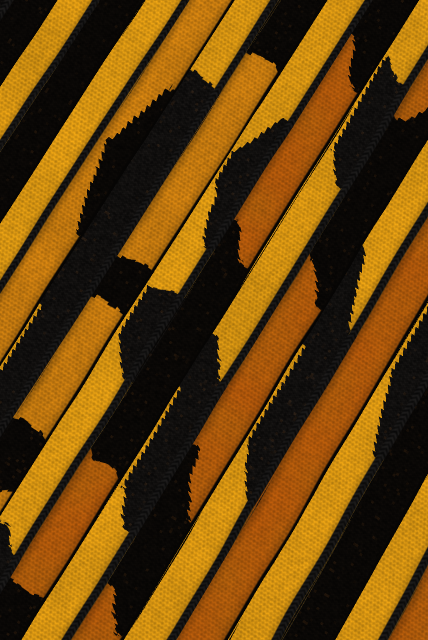
Write a Shadertoy shader that draws this texture.

```glsl
const vec3 YELLOW = vec3(0.91, 0.63, 0.075);
const vec3 AMBER  = vec3(0.84, 0.52, 0.065);
const vec3 RUST   = vec3(0.73, 0.37, 0.045);
const vec3 BLACK  = vec3(0.062, 0.056, 0.052);
const vec3 VELVET = vec3(0.035, 0.027, 0.020);
const vec3 RIDGE  = vec3(0.082, 0.078, 0.076);
const vec2 ACROSS = vec2(0.839, 0.545);   // across the pleats, y downward
const float FIRST_PLEAT = 0.0742;
const float PLEAT_WIDTH = 0.1146;
const float PLEAT_GROWTH = 0.00182;
const float FAN = 0.065;
const float PITCH = 0.0062;               // length of one stitch row
const float FLAT_END = 0.40;              // flat panel ends, ridge begins
const float RAISED_START = 0.495;
const float FOLD_START = 0.965;
const float SLIVER = 0.17;                // thin tip left along the fold

// Black gaps: centre, half length, slant, flare; each with its pleat number
const int FLAT_COUNT = 8;
const int FLAT_PLEAT[8] = int[8](2, 3, 3, 3, 4, 4, 5, 6);
const vec4 FLAT_GAP[8] = vec4[8](
    vec4(-0.228, 0.293, -0.022, 0.030), vec4(-0.026, 0.030, 0.0, 0.085),
    vec4(-0.290, 0.042, -0.018, 0.030), vec4(-0.800, 0.125, -0.034, 0.0),
    vec4(0.169, 0.078, -0.035, 0.020),  vec4(-0.384, 0.138, -0.066, 0.005),
    vec4(-0.186, 0.173, -0.101, -0.015), vec4(0.250, 0.397, -0.130, 0.0));
const int RAISED_COUNT = 11;
const int RAISED_PLEAT[11] = int[11](0, 1, 2, 2, 2, 3, 3, 3, 4, 4, 6);
const vec4 RAISED_GAP[11] = vec4[11](
    vec4(0.0, 2.0, 0.0, 0.0),           vec4(-0.098, -0.010, -0.005, 0.150),
    vec4(0.500, 0.365, 0.010, 0.0),     vec4(-0.267, 0.041, 0.002, 0.0),
    vec4(-0.590, 0.052, 0.010, 0.0),    vec4(0.650, 0.400, -0.074, 0.0),
    vec4(-0.301, 0.212, -0.029, -0.023), vec4(-0.940, 0.195, 0.0, 0.0),
    vec4(0.061, 0.126, -0.012, 0.056),  vec4(-0.547, 0.131, -0.082, -0.026),
    vec4(0.0, 2.0, 0.0, 0.0));

float hash(vec2 p) {
    return fract(sin(dot(p, vec2(12.9898, 78.233))) * 43758.5453);
}

float noise(vec2 p) {
    vec2 i = floor(p), f = fract(p);
    f = f * f * (3.0 - 2.0 * f);
    return mix(mix(hash(i), hash(i + vec2(1, 0)), f.x),
               mix(hash(i + vec2(0, 1)), hash(i + vec2(1, 1)), f.x), f.y);
}

// Positive inside the gap; tip lets colour run up beside the fold
float gapDepth(vec4 gap, float t, float along, float tip) {
    float bend = smoothstep(0.0, 1.0, t);
    float centre = gap.x + gap.z * bend;
    float reach = gap.y + gap.w * bend;
    float low = centre - reach + tip * smoothstep(0.13, 0.07, t);
    return min(along - low, centre + reach - along);
}

vec3 fabric(vec2 p) {
    // Pleat coordinates, slightly fanned and widening
    vec2 q = vec2(p.x, 1.0 - p.y);
    float u = dot(q, ACROSS);
    float along = dot(q, vec2(ACROSS.y, -ACROSS.x));
    u += FAN * u * u * (along + 0.26);
    float k = (sqrt(PLEAT_WIDTH * PLEAT_WIDTH + 4.0 * PLEAT_GROWTH * (u - FIRST_PLEAT))
               - PLEAT_WIDTH) / (2.0 * PLEAT_GROWTH);
    k += 0.03 * (noise(vec2(along * 9.0, floor(k * 2.0) * 7.0)) - 0.5);
    float pleat = floor(k), f = fract(k);
    bool raised = f > RAISED_START;
    float t = raised ? (f - RAISED_START) / (FOLD_START - RAISED_START) : f / FLAT_END;

    // Stitch-stepped gap edges
    float row = along / PITCH, column = u / PITCH;
    float edgeT = t + 0.11 * (fract(row * 0.5) - 0.5);
    float edgeAlong = along + PITCH * (hash(vec2(floor(t * 8.0), pleat)) - 0.5)
                    + 0.024 * (noise(vec2(along * 28.0, k * 5.0)) - 0.5);
    float depth = pleat < 0.0 ? 1.0 : -1.0;
    if (raised) {
        for (int i = 0; i < RAISED_COUNT; i++)
            if (RAISED_PLEAT[i] == int(pleat))
                depth = max(depth, gapDepth(RAISED_GAP[i], edgeT, edgeAlong, 0.0));
    } else {
        for (int i = 0; i < FLAT_COUNT; i++)
            if (FLAT_PLEAT[i] == int(pleat))
                depth = max(depth, gapDepth(FLAT_GAP[i], edgeT, edgeAlong, SLIVER));
    }
    float gap = smoothstep(-0.0008, 0.0008, depth);

    // Knit relief and yarn variation
    float stagger = 0.5 * mod(floor(row), 2.0);
    float course = 0.5 + 0.5 * cos(6.2832 * row);
    float wale = 0.5 + 0.5 * cos(6.2832 * (column + stagger));
    float yarn = noise(vec2(column, row) * 1.7);
    float cloud = noise(vec2(column, row) * 0.12);
    float relief = 0.80 + 0.11 * course + 0.09 * wale + 0.12 * (yarn - 0.5) + 0.08 * (cloud - 0.5);

    // Panel colours
    vec3 dye = YELLOW, dark = BLACK;
    if (raised) {
        dye = mix(AMBER, RUST, smoothstep(2.0, 3.0, pleat) * (0.75 + 0.4 * cloud));
        dye *= mix(0.78, 1.0, smoothstep(0.0, 0.25, t)) * mix(1.0, 0.84, smoothstep(0.75, 1.0, t));
        dark = VELVET;
    } else {
        dye *= mix(1.0, 0.86, smoothstep(0.8, 1.0, t));
    }
    float fleck = smoothstep(0.94, 1.0, hash(floor(vec2(column, row) * 1.5)));
    dark = dark * (0.55 + 0.55 * course * wale + 0.6 * yarn) + fleck * vec3(0.08, 0.045, 0.015);
    vec3 color = mix(dye * relief, dark, gap);

    // Ribbed ridge and shadowed fold
    float rib = 0.5 + 0.5 * cos(6.2832 * (row * 0.8 + abs(f - 0.45) * 14.0));
    float ridge = smoothstep(FLAT_END - 0.01, FLAT_END + 0.01, f)
                * smoothstep(RAISED_START + 0.01, RAISED_START - 0.01, f);
    color = mix(color, RIDGE * (0.35 + 0.7 * rib + 0.4 * yarn), ridge);
    float fold = smoothstep(FOLD_START - 0.015, FOLD_START + 0.01, f);
    return mix(color, VELVET * 0.7, fold);
}

void mainImage(out vec4 fragColor, in vec2 fragCoord) {
    // Four samples smooth every edge
    vec3 sum = vec3(0.0);
    for (int i = 0; i < 4; i++) {
        vec2 offset = vec2(i % 2, i / 2) * 0.5 - 0.25;
        sum += fabric((fragCoord + offset) / iResolution.y);
    }
    fragColor = vec4(sum * 0.25, 1.0);
}
```
